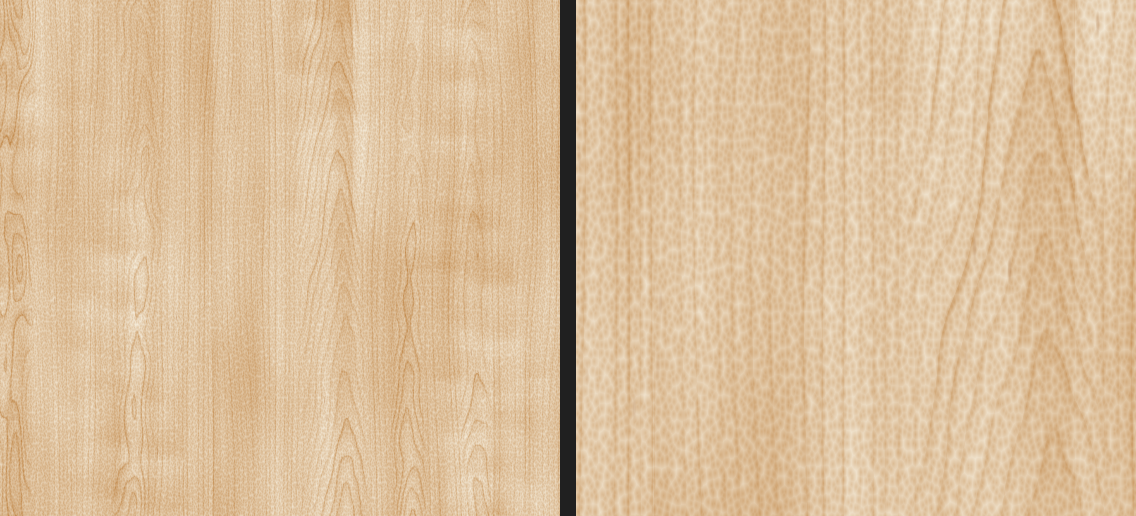
Left: the whole. Right: its middle third, enlarged.
This texture is drawn by a Shadertoy shader. Its source:

```glsl
const vec3 DARK_WOOD = vec3(0.825, 0.665, 0.48);
const vec3 PALE_WOOD = vec3(0.91, 0.83, 0.72);
const vec3 PORE_BROWN = vec3(0.70, 0.50, 0.33);
const float PLANK_WIDTH = 0.272;
const float FIRST_EDGE = 0.14;

// Each strip: centre, reach to the left, drift of the tips, strength of the ovals
const int STRIP_COUNT = 5;
const vec4 STRIPS[STRIP_COUNT] = vec4[](
    vec4(0.03, 0.06, 3.0, 4.0),
    vec4(0.27, 0.05, 8.0, 2.8),
    vec4(0.67, 0.11, 15.0, 0.9),
    vec4(0.80, 0.04, 7.0, 2.4),
    vec4(0.92, 0.035, 8.0, 1.9));

float hash(float n) {
    return fract(sin(n * 127.1 + 3.7) * 4375.85);
}

vec2 hash2(vec2 cell) {
    vec2 q = vec2(dot(cell, vec2(127.1, 311.7)), dot(cell, vec2(269.5, 183.3)));
    return fract(sin(q) * 4375.85);
}

// Layered sines, turned and bent at each octave
float waves(vec2 p, float seed) {
    float sum = 0.0, amplitude = 0.5;
    for (int i = 0; i < 5; i++) {
        float angle = float(i) * 2.4 + seed;
        sum += amplitude * sin(dot(p, vec2(cos(angle), sin(angle))) + seed * 5.3 + sum * 2.0);
        p *= 1.7;
        amplitude *= 0.65;
    }
    return sum;
}

// Cellular noise: distance to the nearest scattered point
float cellular(vec2 p) {
    vec2 cell = floor(p);
    float nearest = 2.0;
    for (int y = -1; y <= 1; y++)
    for (int x = -1; x <= 1; x++) {
        vec2 neighbour = cell + vec2(x, y);
        nearest = min(nearest, length(neighbour + hash2(neighbour) - p));
    }
    return nearest;
}

// A fine ring edge with a soft shade on its inner side
float ringShade(float height, float lineWidth) {
    float phase = fract(height + 0.5) - 0.5;
    float strength = mix(0.25, 1.0, hash(floor(height + 0.5)));
    float slope = clamp(fwidth(height) * iResolution.y, 15.0, 150.0);
    float line = 1.0 - smoothstep(0.0, lineWidth, abs(phase) / slope);
    float shade = smoothstep(-0.6, 0.0, phase) * (1.0 - smoothstep(0.0, 0.04, phase));
    return strength * (0.6 * line + 0.4 * shade);
}

// Arched rings: x is the shade, y is how far they cover the straight grain
vec2 archedRings(vec2 p, vec4 strip, float seed) {
    float d = p.x - strip.x - 0.014 * waves(vec2(1.0, p.y * 5.0), seed);
    float height = 75.0 * sqrt(d * d + 0.00008) + strip.z * p.y;
    height += strip.w * waves(vec2(p.x * 20.0, p.y * 6.0), seed + 2.0);
    height += 0.3 * waves(p * vec2(60.0, 18.0), seed + 4.0);
    float reachRight = min(strip.y, 0.045);
    float cover = smoothstep(-strip.y, -0.5 * strip.y, d)
                * (1.0 - smoothstep(0.5 * reachRight, reachRight, d));
    return vec2(ringShade(height, 0.0027), cover);
}

float straightGrain(vec2 p) {
    float height = p.x * 95.0 + 2.0 * waves(p * vec2(14.0, 2.5), 3.0);
    return ringShade(height, 0.0024);
}

// Crosswise ripples that show only in patches
float rippleFigure(vec2 p) {
    float patches = smoothstep(-0.1, 0.6, waves(p * vec2(11.0, 4.0), 7.0));
    return patches * waves(vec2(p.x * 14.0, p.y * 70.0), 1.2);
}

// Slow shading with its own pattern on every plank
float plankTone(vec2 p) {
    float plank = floor((p.x - FIRST_EDGE) / PLANK_WIDTH);
    float tone = 0.24 * (hash(plank + 9.0) - 0.5);
    return tone + 0.28 * waves(p * vec2(17.0, 3.5), plank * 1.9 + 5.0);
}

void mainImage(out vec4 fragColor, in vec2 fragCoord) {
    vec2 p = fragCoord / iResolution.y;

    // Broad tone, blotches, long streaks and ripples
    float tone = 0.70 + plankTone(p);
    tone += 0.12 * waves(p * vec2(12.0, 13.0), 2.2);
    tone += 0.17 * waves(p * vec2(75.0, 2.5), 0.4);
    tone += 0.17 * rippleFigure(p);

    // Rings laid over the straight grain
    float rings = 0.55 * straightGrain(p);
    for (int i = 0; i < STRIP_COUNT; i++) {
        vec2 arch = archedRings(p, STRIPS[i], float(i) * 1.7 + 0.6);
        rings = mix(rings, 0.95 * arch.x, arch.y);
    }
    tone -= rings;

    // Fine fibres and a few thin pores
    tone += 0.8 * (cellular(p * vec2(300.0, 170.0)) - 0.48);
    float pore = 1.0 - smoothstep(0.02, 0.09, cellular(p * vec2(55.0, 9.0)));
    pore *= smoothstep(0.2, 0.7, waves(p * vec2(25.0, 9.0), 2.6));

    vec3 color = mix(DARK_WOOD, PALE_WOOD, clamp(tone, -0.8, 1.5));
    color = mix(color, PORE_BROWN, 0.3 * pore);
    fragColor = vec4(color, 1.0);
}
```
